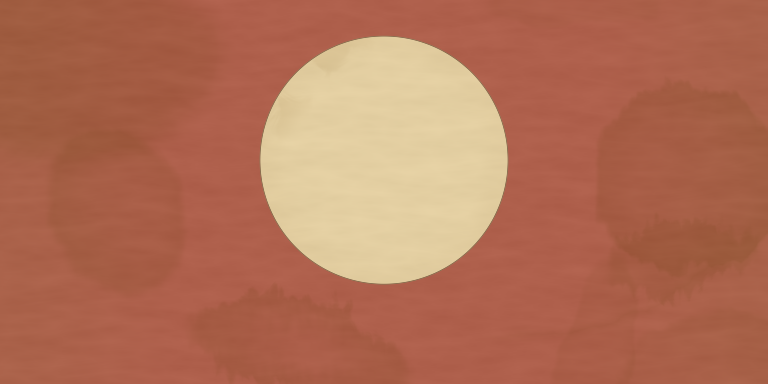
Give the GLSL for this background, as a Shadertoy shader.

```glsl
const vec3 CLAY = vec3(0.686, 0.376, 0.298);
const vec3 STAIN = vec3(0.605, 0.335, 0.225);
const vec3 CREAM = vec3(0.893, 0.812, 0.635);
const vec3 SMUDGE = vec3(0.800, 0.700, 0.510);
const vec3 OUTLINE = vec3(0.42, 0.36, 0.24);
const vec2 DISC_CENTRE = vec2(0.0, 0.583);
const float DISC_RADIUS = 0.323;
const float OUTLINE_WIDTH = 0.0022;
const float GRAIN = 0.016;
const float STREAKS = 0.012;

vec2 hash2(vec2 p) {
    vec3 h = fract(p.xyx * vec3(0.1031, 0.1030, 0.0973));
    h += dot(h, h.yzx + 33.33);
    return fract((h.xx + h.yz) * h.zy);
}

// Distance to the nearest scattered point
float cells(vec2 p) {
    vec2 cell = floor(p), local = fract(p);
    float nearest = 2.0;
    for (int y = -1; y <= 1; y++) {
        for (int x = -1; x <= 1; x++) {
            vec2 offset = vec2(x, y);
            vec2 gap = offset + hash2(cell + offset) - local;
            nearest = min(nearest, dot(gap, gap));
        }
    }
    return sqrt(nearest);
}

// Layered, folded sines, roughly -1 to 1
float ripples(vec2 p) {
    float sum = 0.0, amplitude = 0.55;
    for (int i = 0; i < 5; i++) {
        p += 0.6 * sin(p.yx * 1.3 + float(i));
        sum += amplitude * sin(p.x) * sin(p.y + 1.7);
        p = mat2(1.44, 1.24, -1.24, 1.44) * p + 2.3;
        amplitude *= 0.56;
    }
    return sum;
}

// Tilted oval wash: crisp feathered border, fading towards its middle
float wash(vec2 p, vec2 centre, vec2 radii, float tilt, float softness, float core) {
    float c = cos(tilt), s = sin(tilt);
    vec2 q = mat2(c, -s, s, c) * (p - centre);
    float d = (length(q / radii) - 1.0) * min(radii.x, radii.y);
    float body = 1.0 - smoothstep(-softness, softness, d);
    float rim = exp(-abs(d) / 0.012) * 0.2 * body;
    return body * mix(1.0, core, smoothstep(0.0, 0.13, -d)) + rim;
}

float stains(vec2 p) {
    // Broad wobble, then upright feathering
    vec2 w = p + 0.035 * vec2(ripples(p * 7.0), ripples(p * 7.0 + 4.0));
    vec2 feather = w;
    feather.y += 0.05 * (cells(p * vec2(40.0, 14.0)) - 0.5) + 0.03 * ripples(p * 26.0);

    float total = 0.0;
    total += 0.55 * wash(w, vec2(-0.85, 0.85), vec2(0.40, 0.26), 0.0, 0.05, 0.95);
    total += 0.42 * wash(w, vec2(-0.70, 0.45), vec2(0.17, 0.22), 0.2, 0.018, 0.6);
    total += 0.48 * wash(feather, vec2(-0.22, 0.09), vec2(0.29, 0.13), -0.3, 0.015, 0.2);
    total += 0.48 * wash(mix(w, feather, 0.5), vec2(0.80, 0.53), vec2(0.24, 0.25), 0.0, 0.012, 0.55);
    total += 0.34 * wash(feather, vec2(0.77, 0.32), vec2(0.19, 0.10), 0.15, 0.012, 0.8);
    total += 0.22 * wash(w, vec2(0.55, 0.10), vec2(0.09, 0.25), -0.2, 0.008, 0.7);
    total += 0.20 * wash(w, vec2(0.50, 1.00), vec2(0.22, 0.07), 0.0, 0.010, 0.3);
    total += 0.22 * wash(w, vec2(0.85, 0.00), vec2(0.25, 0.17), 0.0, 0.010, 0.5);

    // Rising tide line at lower right
    float t = max(w.x - 0.22, 0.0);
    float tide = w.y - (0.10 + 0.17 * t + 0.42 * t * t * t * t);
    total += 0.24 * exp(-abs(tide) / 0.012) * smoothstep(0.0, 0.15, t);
    return min(total, 0.8);
}

// Fine mottling and horizontal paper fibres
float paper(vec2 p) {
    float mottle = cells(p * vec2(14.0, 38.0)) - 0.5;
    float fibres = ripples(p * vec2(9.0, 55.0));
    return GRAIN * mottle + STREAKS * fibres;
}

void mainImage(out vec4 fragColor, in vec2 fragCoord) {
    vec2 p = (fragCoord - vec2(0.5 * iResolution.x, 0.0)) / iResolution.y;
    float pixel = 1.0 / iResolution.y;

    // Stained clay ground
    vec3 color = mix(CLAY, STAIN, stains(p));
    color += vec3(-0.018, 0.008, -0.008) * smoothstep(0.5, 1.0, abs(p.x));

    // Cream disc with smudges along its upper left
    vec2 q = p - DISC_CENTRE;
    float d = length(q) - DISC_RADIUS;
    float upperLeft = smoothstep(0.20, 0.30, dot(q, vec2(-0.70, 0.71)));
    float blotch = smoothstep(-0.1, 0.5, ripples(p * 18.0));
    vec3 disc = mix(CREAM, SMUDGE, 0.4 * upperLeft * blotch);
    disc = mix(disc, SMUDGE, 0.12 * smoothstep(-0.09, 0.0, d));
    color = mix(color, disc, 1.0 - smoothstep(-pixel, pixel, d));

    // Thin dark outline
    float ring = abs(d) - 0.5 * OUTLINE_WIDTH;
    color = mix(color, OUTLINE, 0.65 * (1.0 - smoothstep(-0.5 * pixel, 0.5 * pixel, ring)));

    fragColor = vec4(color + paper(p), 1.0);
}
```
